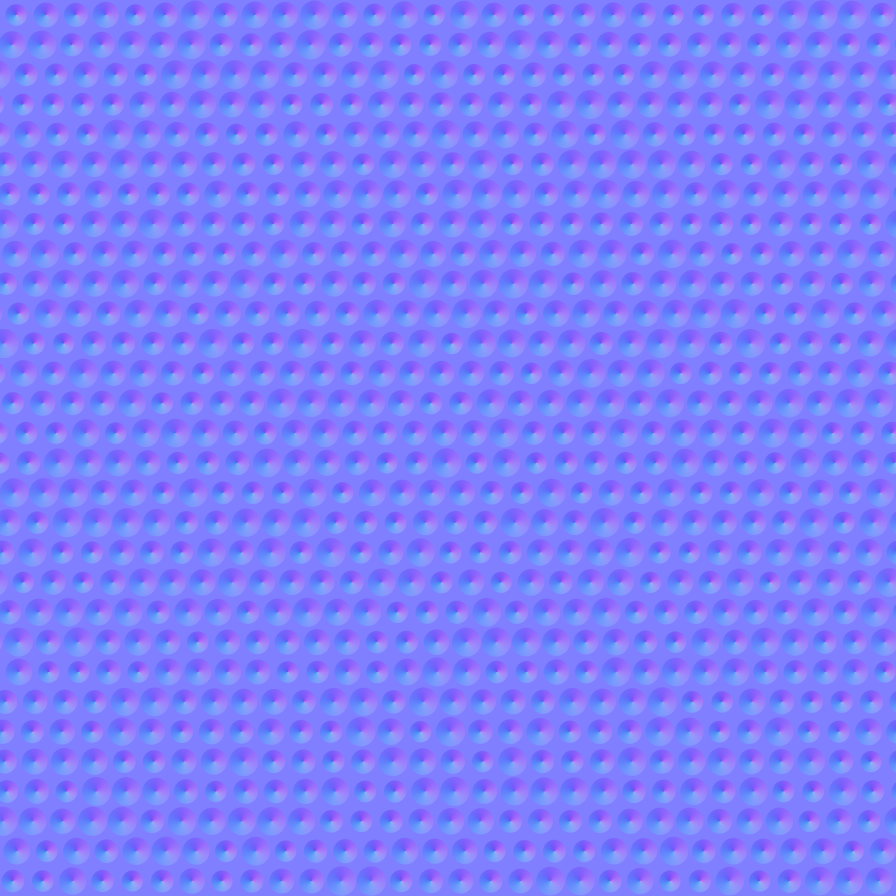
Reproduce this texture map procedurally as a WebGL 1 fragment shader.

```glsl
precision highp float;

uniform vec2 u_resolution;

#define CELLS 30.0
#define RADIUS_MIN 0.355
#define RADIUS_MAX 0.495
#define RADIUS_MEAN 0.425
#define TILT_CENTER 0.36
#define TILT_RIM 0.20
#define FLAT_LEVEL 0.498

float hash(vec2 p) {
    vec3 q = fract(vec3(p.xyx) * 0.1031);
    q += dot(q, q.yzx + 33.33);
    return fract((q.x + q.y) * q.z);
}

// Tangent-space slope of one conical stud, zero outside its radius.
vec2 studTilt(vec2 offset, float radius, float pixel) {
    float dist = length(offset);
    vec2 direction = offset / max(dist, 0.5 * pixel);
    float steepness = mix(TILT_CENTER, TILT_RIM, clamp(dist / radius, 0.0, 1.0));
    float coverage = 1.0 - smoothstep(-0.7 * pixel, 0.7 * pixel, dist - radius);
    // Equal heights make the smaller studs steeper; green points down.
    return vec2(direction.x, -direction.y) * steepness * coverage * RADIUS_MEAN / radius;
}

void main() {
    vec2 grid = gl_FragCoord.xy / u_resolution * CELLS;
    float pixel = CELLS / min(u_resolution.x, u_resolution.y);

    // Each row slides sideways by its own random amount.
    float row = floor(grid.y);
    grid.x += hash(vec2(row, 71.0));
    vec2 cell = vec2(mod(floor(grid.x), CELLS), row);

    // Stud size varies from cell to cell.
    float radius = mix(RADIUS_MIN, RADIUS_MAX, hash(cell + 13.0));
    vec2 tilt = studTilt(fract(grid) - 0.5, radius, pixel);

    // Pack the unit normal into colour.
    vec3 normal = vec3(tilt, sqrt(1.0 - dot(tilt, tilt)));
    gl_FragColor = vec4(vec2(FLAT_LEVEL) + 0.5 * normal.xy, 0.5 + 0.5 * normal.z, 1.0);
}
```
